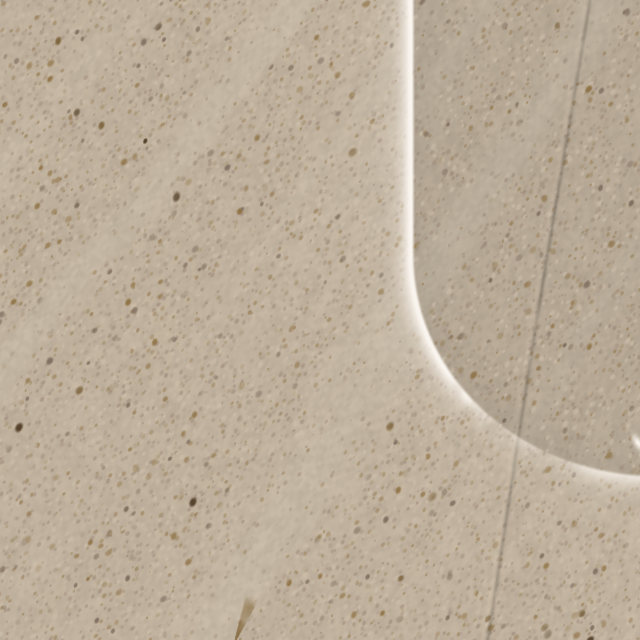
Give the GLSL for this texture, as a Shadertoy shader.

```glsl
// Speckled sandstone with slanted pale veins, a lit rounded ledge and a hairline crack.
#define PALE vec3(0.765, 0.715, 0.640)
#define SANDY vec3(0.735, 0.675, 0.595)
#define GRAIN_PINK vec3(0.585, 0.495, 0.430)
#define GRAIN_OCHRE vec3(0.540, 0.420, 0.230)
#define FLECK_DARK vec3(0.270, 0.190, 0.100)
#define LIGHT vec3(0.975, 0.955, 0.930)
#define LEDGE_CENTER vec2(1.03, 0.60)
#define LEDGE_RADII vec2(0.385, 0.345)
#define FINE_CELLS 125.0
#define MEDIUM_CELLS 68.0
#define FLECK_CELLS 29.0

float hash(vec2 p) {
    return fract(sin(dot(p, vec2(127.1, 311.7))) * 43758.5);
}

float noise(vec2 p) {
    vec2 i = floor(p), f = fract(p);
    f = f * f * (3.0 - 2.0 * f);
    return mix(mix(hash(i), hash(i + vec2(1, 0)), f.x),
               mix(hash(i + vec2(0, 1)), hash(i + vec2(1, 1)), f.x), f.y);
}

float fbm(vec2 p) {
    float sum = 0.0, amp = 0.5;
    for (int i = 0; i < 4; i++) {
        sum += amp * noise(p);
        p = p * 2.03 + 17.3;
        amp *= 0.5;
    }
    return sum;
}

// Scattered grains: x is coverage, y is a random tint of the covering grain
vec2 grains(vec2 p, float density, float size) {
    vec2 cell = floor(p), best = vec2(0.0);
    for (int j = -1; j <= 1; j++)
    for (int i = -1; i <= 1; i++) {
        vec2 id = cell + vec2(i, j);
        vec2 center = id + vec2(hash(id + 3.1), hash(id + 8.7));
        float radius = size * mix(0.5, 1.0, hash(id + 21.4));
        vec2 d = p - center;
        d.x += 0.4 * (hash(id + 5.9) - 0.5) * d.y;
        float present = smoothstep(0.0, 0.12, density - hash(id));
        float cover = present * (1.0 - smoothstep(0.35, 1.1, length(d) / radius));
        if (cover > best.x) best = vec2(cover, hash(id + 40.2));
    }
    return best;
}

float band(float s, float center, float width) {
    float t = (s - center) / width;
    return exp(-t * t);
}

// Approximate signed distance to the ledge; positive on the lit outer side
float ledge(vec2 p) {
    vec2 q = min(p - LEDGE_CENTER, vec2(-0.0001));
    float k = length(q / LEDGE_RADII);
    return k * (k - 1.0) / length(q / (LEDGE_RADII * LEDGE_RADII));
}

void mainImage(out vec4 fragColor, in vec2 fragCoord) {
    vec2 uv = fragCoord / iResolution.xy;
    float px = 1.0 / iResolution.y;

    // Fanned vein coordinate and grain space stretched along the veins
    float s = (uv.x - 0.71 * uv.y) / (1.0 - 0.27 * uv.y);
    vec2 q = vec2(dot(uv, vec2(0.82, -0.57)), 0.68 * dot(uv, vec2(0.57, 0.82)));
    float warp = s + 0.035 * (fbm(vec2(s * 9.0, uv.y * 4.0)) - 0.47);

    // Pale veins hold few grains
    float vein = band(warp, -0.335, 0.042) + band(warp, 0.322, 0.058)
               + 0.60 * band(warp, 0.665, 0.035) + 0.50 * band(warp, -0.035, 0.025)
               + 0.45 * band(warp, -0.66, 0.03)
               + 0.55 * band(warp, 0.075, 0.035) * smoothstep(0.5, 0.75, uv.y);
    float streaks = fbm(vec2(s * 26.0, uv.y * 4.5 + 3.0));
    float rich = clamp(1.0 - vein + 1.3 * (streaks - 0.5), 0.04, 1.0);

    // Stone body
    float d = ledge(uv);
    float inside = 1.0 - smoothstep(-px, px, d);
    vec3 col = mix(PALE, SANDY, 0.65 * rich);
    col *= 1.0 + 0.06 * (noise(q * 190.0) - 0.5) + 0.05 * (fbm(q * 45.0) - 0.47);
    col *= 1.0 - 0.045 * inside - 0.05 * inside * exp(d / 0.03);

    // Grains from fine to coarse
    vec2 fine = grains(q * FINE_CELLS, 0.12 + 0.50 * rich, 0.52);
    col = mix(col, mix(GRAIN_PINK, GRAIN_OCHRE, step(0.72, fine.y)),
              fine.x * mix(0.15, 0.48, fract(fine.y * 7.0)));
    vec2 light = grains(q * FINE_CELLS * 0.8 + 51.0, 0.3 * rich, 0.5);
    col = mix(col, PALE * 1.06, 0.5 * light.x);
    vec2 medium = grains(q * MEDIUM_CELLS + 90.0, 0.01 + 0.22 * rich * rich, 0.40);
    col = mix(col, mix(GRAIN_OCHRE, GRAIN_PINK * 0.8, step(0.55, medium.y)),
              medium.x * mix(0.30, 0.85, fract(medium.y * 5.0)));
    vec2 fleck = grains(q * FLECK_CELLS + 33.0, 0.13 * rich, 0.21);
    col = mix(col, mix(FLECK_DARK, GRAIN_OCHRE * 0.85, step(0.65, fleck.y)), 0.85 * fleck.x);

    // Brown wedge at the foot of the wide vein
    vec2 w = uv - vec2(0.368, 0.0);
    float wedgeWidth = 0.002 + 0.17 * w.y;
    float wedge = (1.0 - smoothstep(0.6, 1.1, abs(w.x - 0.41 * w.y) / max(wedgeWidth, 0.002)))
                * (1.0 - smoothstep(0.055, 0.085, w.y + 0.5 * w.x));
    col = mix(col, GRAIN_OCHRE * 0.95, 0.55 * wedge * (0.5 + noise(q * 120.0)));

    // Hairline crack
    float crack = uv.x - (0.762 + 0.16 * uv.y - 0.012 * sin(3.14 * uv.y) * uv.y * (1.0 - uv.y));
    col *= 1.0 - 0.17 * exp(-pow(crack / 0.0032, 2.0)) * (0.6 + 0.6 * noise(uv * 30.0));
    col *= 1.0 + 0.03 * exp(-pow((crack + 0.007) / 0.004, 2.0));

    // Light raking the outer side of the ledge, broken along the lower bend
    float strength = mix(1.0, 0.32, smoothstep(0.69, 0.76, uv.x));
    strength += 0.35 * smoothstep(0.84, 0.95, uv.x);
    float broken = smoothstep(0.70, 0.74, uv.x) * (1.0 - smoothstep(0.86, 0.92, uv.x));
    strength *= mix(1.0, 0.35 + 1.3 * noise(uv * 48.0), broken);
    float reach = max(d, 0.0);
    float glow = 0.92 * exp(-pow(reach / 0.017, 1.5)) + 0.26 * exp(-reach / 0.045);
    float rim = smoothstep(-0.003 - px, 0.002 + px, d);
    col = mix(col, LIGHT, clamp(glow * strength * rim, 0.0, 1.0));

    // Small glint at the right border
    vec2 g = uv - vec2(0.997, 0.308);
    g = vec2(g.x + 0.6 * g.y, g.y - 0.6 * g.x) / vec2(0.007, 0.015);
    col = mix(col, LIGHT, exp(-dot(g, g)));

    fragColor = vec4(clamp(col, 0.0, 1.0), 1.0);
}
```
